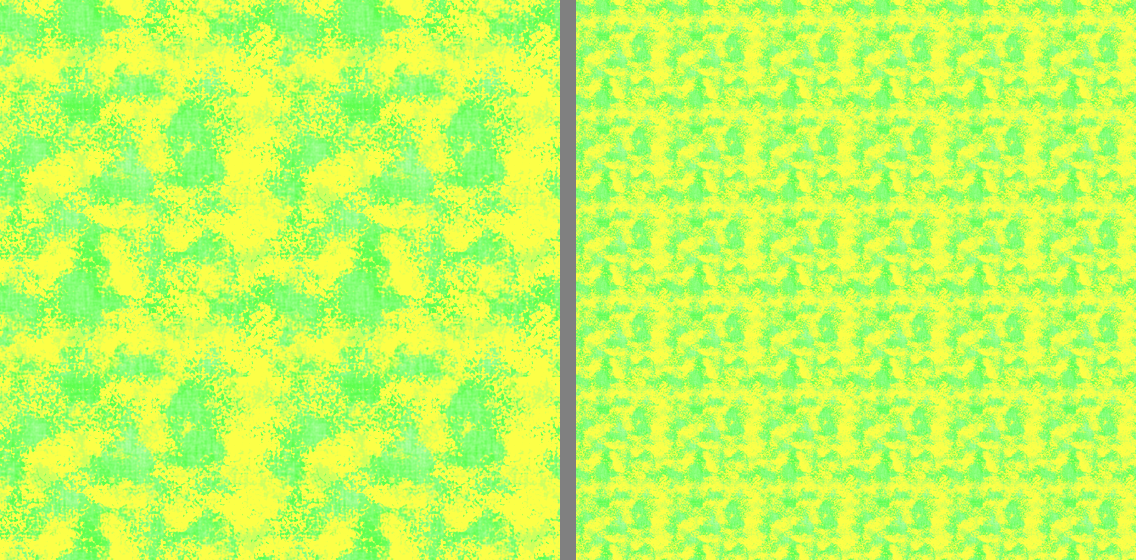
Left: one tile. Right: repeated 3 by 3.
A WebGL 2 fragment shader for this texture:

```glsl
#version 300 es
precision highp float;
// Weathered two-tone paint: ragged yellow patches over a mottled green ground.
// One wrapping tile is repeated two by two; layered gradient noise shapes the
// patches, fine grain frays their edges and stretched noise adds brush marks.

uniform vec2 u_resolution;
out vec4 outColor;

const float REPEATS = 2.0;
const vec3 YELLOW = vec3(0.99, 1.00, 0.28);
const vec3 LIME = vec3(0.80, 1.00, 0.37);
const vec3 DEEP_GREEN = vec3(0.36, 1.00, 0.30);
const vec3 PALE_GREEN = vec3(0.69, 1.00, 0.64);

// Integer hash giving two values from -1 to 1.
vec2 hashGradient(vec2 cell, float seed) {
    uvec3 v = uvec3(cell, seed) * 1664525u + 1013904223u;
    v.x += v.y * v.z;
    v.y += v.z * v.x;
    v.z += v.x * v.y;
    v ^= v >> 16u;
    v.x += v.y * v.z;
    v.y += v.z * v.x;
    return vec2(v.xy >> 8u) / 8388608.0 - 1.0;
}

float cornerSlope(vec2 cell, vec2 corner, vec2 f, vec2 period, float seed) {
    return dot(hashGradient(mod(cell + corner, period), seed), f - corner);
}

// Gradient noise that wraps after a whole number of cells.
float wrapNoise(vec2 tile, vec2 period, float seed) {
    vec2 p = tile * period;
    vec2 cell = floor(p);
    vec2 f = p - cell;
    vec2 s = f * f * f * (f * (f * 6.0 - 15.0) + 10.0);
    vec2 e = vec2(0.0, 1.0);
    float low = mix(cornerSlope(cell, e.xx, f, period, seed),
                    cornerSlope(cell, e.yx, f, period, seed), s.x);
    float high = mix(cornerSlope(cell, e.xy, f, period, seed),
                     cornerSlope(cell, e.yy, f, period, seed), s.x);
    return 1.5 * mix(low, high, s.y);
}

// Sum of octaves, each at twice the frequency of the last.
float layeredNoise(vec2 tile, vec2 period, int octaves, float gain, float seed) {
    float sum = 0.0;
    float amplitude = 1.0;
    for (int i = 0; i < octaves; i++) {
        sum += amplitude * wrapNoise(tile, period, seed + float(i));
        period *= 2.0;
        amplitude *= gain;
    }
    return sum;
}

// Positive where yellow paint survives, negative where green shows.
float paintField(vec2 tile, float grain) {
    vec2 warp = vec2(layeredNoise(tile, vec2(7.0), 3, 0.6, 11.0),
                     layeredNoise(tile, vec2(7.0), 3, 0.6, 21.0));
    float patches = layeredNoise(tile + 0.03 * warp, vec2(5.0, 7.0), 5, 0.62, 131.0);
    float wear = smoothstep(-0.4, 0.3, layeredNoise(tile, vec2(6.0), 2, 0.5, 41.0));
    return 0.85 * patches + grain * mix(0.3, 1.05, wear) + 0.07;
}

// Mottled ground with vertical brush streaks and thin horizontal threads.
vec3 groundColor(vec2 tile, float grain) {
    float mottle = layeredNoise(tile, vec2(7.0, 6.0), 4, 0.6, 51.0);
    float streaks = wrapNoise(tile, vec2(96.0, 12.0), 61.0);
    float threads = wrapNoise(tile, vec2(14.0, 100.0), 62.0);
    float tone = 0.42 + 0.36 * mottle + 0.3 * streaks + 0.2 * threads + 0.35 * grain;
    return mix(DEEP_GREEN, PALE_GREEN, clamp(tone, 0.0, 1.0));
}

// Yellow with lime stains, dry-brush marks and fine specks.
vec3 paintColor(vec2 tile, float grain) {
    float stain = layeredNoise(tile, vec2(8.0), 4, 0.65, 71.0);
    float brush = wrapNoise(tile, vec2(80.0, 16.0), 81.0);
    float tint = smoothstep(-0.05, 0.85, stain + 0.4 * brush - 0.9 * grain);
    return mix(YELLOW, LIME, tint);
}

void main() {
    vec2 tile = fract(gl_FragCoord.xy / u_resolution * REPEATS);
    float grain = 0.55 * wrapNoise(tile, vec2(56.0, 60.0), 91.0)
                + 0.75 * wrapNoise(tile, vec2(115.0, 109.0), 92.0);

    float cover = smoothstep(-0.24, 0.24, paintField(tile, grain));
    vec3 color = mix(groundColor(tile, grain), paintColor(tile, grain), cover);
    outColor = vec4(color, 1.0);
}
```
